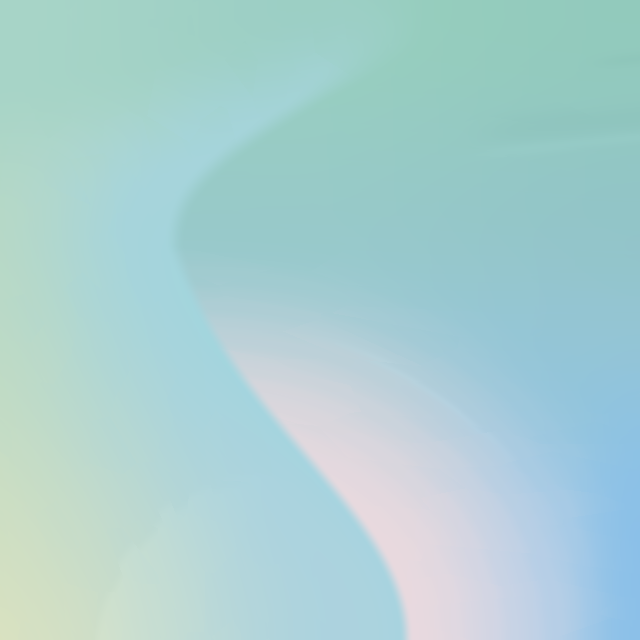
A Shadertoy shader for this background:

```glsl
// A soft pastel wave: an S-shaped fold parts a pale cyan and yellow left side
// from a teal right side, where a rose fan opens along elliptical contours.
// Cellular noise nudges the gradients into faint brush-like facets.

vec2 hash2(vec2 p) {
    vec3 q = fract(p.xyx * vec3(0.1031, 0.1030, 0.0973));
    q += dot(q, q.yzx + 33.33);
    return fract((q.xx + q.yz) * q.zy);
}

// Random offset, -0.5 to 0.5, shared by all points of the nearest cell
vec2 facet(vec2 p) {
    vec2 base = floor(p), nearest = base;
    float best = 9.0;
    for (int j = -1; j <= 1; j++)
    for (int i = -1; i <= 1; i++) {
        vec2 cell = base + vec2(i, j);
        float dist = length(cell + hash2(cell) - p);
        if (dist < best) { best = dist; nearest = cell; }
    }
    return hash2(nearest + 71.0) - 0.5;
}

// Horizontal place of the fold at height y: two joined cosine swings
float foldX(float y) {
    float low = clamp(y / 0.615, 0.0, 1.0);
    float high = pow(clamp((y - 0.615) / 0.36, 0.0, 1.0), 1.2);
    float lower = 0.454 + 0.181 * cos(3.1416 * low)
                + 0.065 * low * low * low * sin(3.1416 * low);
    float upper = 0.273 + 0.1685 * (1.0 - cos(3.1416 * high));
    return y < 0.615 ? lower : upper;
}

vec3 leftSide(vec2 p, float side) {
    // Yellow at the lower corner, mint above, cyan towards the fold
    vec3 outer = mix(vec3(0.885, 0.893, 0.745), vec3(0.71, 0.847, 0.78),
                     smoothstep(-0.25, 0.72, p.y));
    vec3 inner = mix(vec3(0.675, 0.825, 0.87), vec3(0.65, 0.832, 0.86),
                     smoothstep(0.1, 0.6, p.y));
    vec3 col = mix(outer, inner, smoothstep(-0.1, 0.85, p.x / foldX(p.y)));
    vec3 mint = mix(vec3(0.655, 0.832, 0.78), vec3(0.61, 0.81, 0.77),
                    smoothstep(0.0, 0.5, p.x));
    col = mix(col, mint, smoothstep(0.66, 0.87, p.y - 0.25 * p.x));

    // Pale disc rising from the bottom, fading towards the fold
    float disc = 1.0 - smoothstep(0.272, 0.292, length(p - vec2(0.43, -0.03)));
    col += vec3(0.022, 0.016, 0.012) * disc * (1.0 - smoothstep(0.15, 0.5, p.x));

    // Cyan rim beside the fold
    float rim = exp(-abs(side) * 32.0) * (1.0 - smoothstep(0.4, 0.75, p.y));
    return col + vec3(-0.025, 0.005, 0.008) * rim;
}

vec3 rightSide(vec2 p) {
    // Green above, blue towards the lower right
    vec3 cool = mix(vec3(0.605, 0.79, 0.825), vec3(0.595, 0.788, 0.79),
                    smoothstep(0.45, 0.68, p.y));
    cool = mix(cool, vec3(0.595, 0.81, 0.745), smoothstep(0.6, 0.98, p.y));
    cool -= vec3(0.022, 0.018, 0.006) * smoothstep(0.45, 1.0, p.x);
    float blue = smoothstep(0.4, 0.9, p.x) * (1.0 - smoothstep(0.1, 0.62, p.y));
    cool = mix(cool, vec3(0.56, 0.768, 0.905), blue);

    // Rose fan, spread along ellipses
    float fan = length((p - vec2(0.3, 0.0)) / vec2(0.64, 0.52));
    fan += 0.006 * sin(fan * 70.0 + 4.0 * p.x) + 0.004 * sin(fan * 131.0 - 7.0 * p.x);
    vec3 rose = mix(vec3(0.91, 0.852, 0.872), vec3(0.875, 0.852, 0.9),
                    smoothstep(0.62, 0.85, p.x));
    vec3 col = mix(rose, cool, smoothstep(0.53, 1.24, fan));
    float sheen = exp(-pow((fan - 0.945) / 0.018, 2.0))
                * smoothstep(0.45, 0.62, p.x) * (1.0 - smoothstep(0.7, 0.85, p.x));
    col += vec3(0.006, 0.014, 0.014) * sheen;

    // Deep blue along the lower right border
    float border = smoothstep(0.88, 1.0, p.x) * (1.0 - smoothstep(0.12, 0.5, p.y));
    col = mix(col, vec3(0.54, 0.75, 0.91), 0.85 * border);

    // Slanting dark and light strokes near the upper right
    float slant = p.y - 0.1 * (p.x - 0.9);
    float reach = smoothstep(0.7, 0.82, p.x);
    col -= 0.012 * reach * exp(-pow((slant - 0.81) / 0.02, 2.0));
    col += 0.012 * reach * exp(-pow((slant - 0.778) / 0.009, 2.0));
    return col - 0.012 * smoothstep(0.9, 0.98, p.x) * exp(-pow((slant - 0.895) / 0.01, 2.0));
}

void mainImage(out vec4 fragColor, in vec2 fragCoord) {
    vec2 p = fragCoord / iResolution.xy;

    // Signed distance to the fold, positive on the right
    float slope = (foldX(p.y + 0.005) - foldX(p.y - 0.005)) / 0.01;
    float side = (p.x - foldX(p.y)) / sqrt(1.0 + slope * slope);

    // Facets run diagonally on the left, nearly level on the right
    vec2 leftShift = facet(vec2(p.x + 0.6 * p.y, p.y - 0.6 * p.x) * vec2(18.0, 11.0));
    vec2 rightShift = facet(vec2(p.x, p.y + 0.12 * p.x) * vec2(6.0, 26.0));
    vec3 left = leftSide(p + 0.02 * leftShift, side);
    vec3 right = rightSide(p + vec2(0.012, 0.014) * rightShift);

    // The fold is crisp below and melts away at the top
    float blur = 0.011 + 0.007 * smoothstep(0.5, 0.7, p.y) + 0.06 * smoothstep(0.83, 1.0, p.y);
    vec3 col = mix(left, right, smoothstep(-blur, blur, side));
    fragColor = vec4(col, 1.0);
}
```
